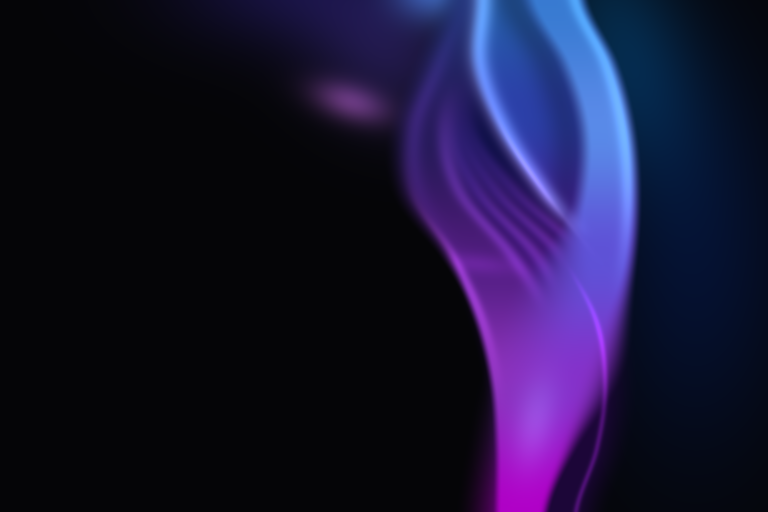
Reproduce this background procedurally as a Shadertoy shader.

```glsl
// Horizontal position at height y, through nine evenly spaced heights
float spline(float y, float k[9]) {
    float t = clamp(y, 0.0, 1.0) * 8.0;
    int i = min(int(t), 7);
    float f = t - float(i);
    float a = k[max(i - 1, 0)], b = k[i], c = k[i + 1], d = k[min(i + 2, 8)];
    return b + 0.5 * f * (c - a + f * (2.0 * a - 5.0 * b + 4.0 * c - d
             + f * (3.0 * (b - c) + d - a)));
}

float bump(float v, float center, float width) {
    float d = (v - center) / width;
    return exp(-d * d);
}

float glow(vec2 p, vec2 center, vec2 size, float angle) {
    vec2 d = p - center;
    float c = cos(angle), s = sin(angle);
    d = vec2(c * d.x + s * d.y, c * d.y - s * d.x) / size;
    return exp(-dot(d, d));
}

float edge(float d, float softness) {
    return smoothstep(-softness, softness, d);
}

// Five colours at quarter heights, from bottom to top
vec3 ramp(float y, vec3 a, vec3 b, vec3 c, vec3 d, vec3 e) {
    vec3 col = mix(a, b, smoothstep(0.0, 0.25, y));
    col = mix(col, c, smoothstep(0.25, 0.5, y));
    col = mix(col, d, smoothstep(0.5, 0.75, y));
    return mix(col, e, smoothstep(0.75, 1.0, y));
}

vec3 backdrop(vec2 p) {
    vec3 col = vec3(0.018, 0.019, 0.027);
    col += vec3(0.0, 0.045, 0.16) * glow(p, vec2(1.36, 0.5), vec2(0.2, 0.4), 0.0);
    col += vec3(0.0, 0.14, 0.24) * glow(p, vec2(1.22, 0.9), vec2(0.13, 0.25), 0.3);
    col += vec3(0.07, 0.05, 0.22) * glow(p, vec2(0.58, 1.03), vec2(0.24, 0.12), 0.0);
    col += vec3(0.10, 0.07, 0.23) * glow(p, vec2(0.76, 0.89), vec2(0.16, 0.13), -0.4);
    col += vec3(0.17, 0.33, 0.55) * glow(p, vec2(0.85, 1.02), vec2(0.08, 0.06), 0.0);
    col += vec3(0.34, 0.17, 0.36) * glow(p, vec2(0.685, 0.80), vec2(0.075, 0.036), -0.3);
    return col;
}

void mainImage(out vec4 fragColor, in vec2 fragCoord) {
    vec2 p = fragCoord / iResolution.xy * vec2(1.5, 1.0);
    float x = p.x, y = p.y;
    float upper = smoothstep(0.42, 0.6, y);

    // Contours of the smoke
    float left = spline(y, float[9](0.971, 0.971, 0.961, 0.930, 0.873, 0.793, 0.785, 0.832, 0.879));
    float right = spline(y, float[9](1.061, 1.107, 1.164, 1.207, 1.234, 1.242, 1.232, 1.199, 1.139));
    float inner = spline(y, float[9](0.971, 0.990, 1.016, 1.055, 1.098, 1.133, 1.137, 1.100, 1.031));
    float strand = spline(y, float[9](1.30, 1.29, 1.28, 1.25, 1.156, 1.057, 0.975, 0.928, 0.934));
    float thread = spline(y, float[9](1.125, 1.166, 1.182, 1.164, 1.098, 1.02, 0.95, 0.90, 0.88));
    float foldA = spline(y, float[9](1.25, 1.20, 1.14, 1.078, 1.0, 0.898, 0.865, 0.89, 0.95));
    float foldB = spline(y, float[9](1.30, 1.28, 1.25, 1.20, 1.14, 1.005, 0.92, 0.92, 0.95));

    vec3 col = backdrop(p);

    // Dim veil beside the stem
    float veil = edge(x - left, 0.02) * (1.0 - edge(x - thread - 0.025, 0.045));
    col = mix(col, vec3(0.12, 0.025, 0.24), veil * (1.0 - smoothstep(0.3, 0.48, y)) * 0.9);

    // Violet body
    float rightSoft = mix(0.014, 0.05, bump(y, 0.27, 0.13));
    float inside = 1.0 - edge(x - right, rightSoft);
    float body = edge(x - left, mix(0.009, 0.032, upper)) * inside;
    vec3 bodyCol = ramp(y, vec3(0.70, 0.0, 0.78), vec3(0.56, 0.20, 0.74),
        vec3(0.33, 0.12, 0.53), vec3(0.16, 0.11, 0.39), vec3(0.13, 0.20, 0.48));
    col = mix(col, bodyCol, body * mix(0.97, 0.85, upper));

    // Folds spread between two guide curves
    float foldMask = body * smoothstep(0.36, 0.5, y) * (1.0 - smoothstep(0.66, 0.86, y))
        * (1.0 - edge(x - min(strand, inner), 0.03));
    for (int i = 0; i < 4; i++) {
        float k = float(i) / 3.0;
        float d = x - mix(foldA, foldB, k);
        col += vec3(0.15, 0.07, 0.21) * bump(d, 0.0, 0.016) * foldMask * (1.0 - 0.4 * k);
        col -= vec3(0.08, 0.035, 0.06) * bump(d, 0.03, 0.018) * foldMask;
    }
    col += vec3(0.10, 0.03, 0.12) * glow(p, vec2(0.93, 0.485), vec2(0.08, 0.02), -0.1) * body;

    // Blue hollow between the strand and the ribbon
    float hollow = edge(x - strand, 0.014) * (1.0 - edge(x - inner, 0.02)) * smoothstep(0.5, 0.58, y);
    vec3 hollowCol = mix(vec3(0.27, 0.14, 0.62), vec3(0.17, 0.25, 0.66), smoothstep(0.56, 0.78, y));
    hollowCol = mix(hollowCol, vec3(0.15, 0.36, 0.67), smoothstep(0.78, 1.0, y));
    hollowCol *= 1.0 - 0.25 * bump(x, inner - 0.03, 0.04);
    col = mix(col, hollowCol, hollow);

    // Bright ribbon
    float ribbon = edge(x - inner, mix(0.085, 0.018, upper)) * inside;
    vec3 ribbonCol = ramp(y, vec3(0.69, 0.0, 0.78), vec3(0.52, 0.19, 0.79),
        vec3(0.37, 0.32, 0.84), vec3(0.35, 0.54, 0.91), vec3(0.22, 0.48, 0.82));
    col = mix(col, ribbonCol, ribbon);
    col += vec3(0.06, 0.14, 0.10) * glow(p, vec2(1.045, 0.17), vec2(0.04, 0.09), -0.2) * body;

    // Lit rims and fine threads
    float high = smoothstep(0.4, 0.65, y);
    col += vec3(0.10, 0.17, 0.16) * bump(x, right - 0.016, 0.014) * high * inside;
    float strandFade = smoothstep(0.53, 0.62, y);
    col += vec3(0.24, 0.29, 0.34) * bump(x, strand + 0.008, 0.021) * strandFade;
    col += vec3(0.16, 0.13, 0.16) * bump(x, strand + 0.006, 0.007) * bump(y, 0.67, 0.09);
    col += vec3(0.23, 0.10, 0.25) * bump(x, left + 0.012, 0.011) * bump(y, 0.45, 0.13);
    col += vec3(0.08, 0.04, 0.12) * bump(x, left + 0.025, 0.02) * bump(y, 0.76, 0.16);
    col += vec3(0.20, 0.04, 0.25) * bump(x, thread, 0.006) * (1.0 - smoothstep(0.34, 0.5, y));

    fragColor = vec4(clamp(col, 0.0, 1.0), 1.0);
}
```
